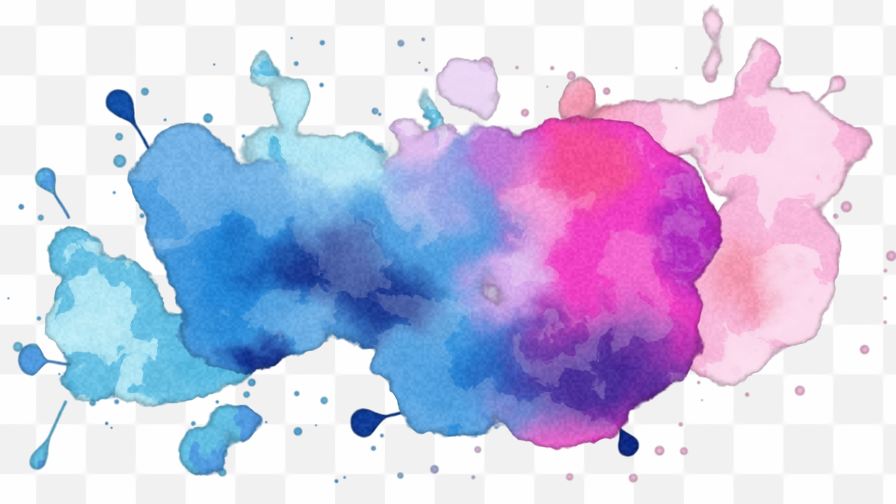
Reproduce this background procedurally as a WebGL 1 fragment shader.

```glsl
precision highp float;
// Watercolour splash from cyan through navy to magenta and pink, over a pale checkerboard.

uniform vec2 u_resolution;

#define TILE 0.427  // checker square
#define EDGE 0.012  // paint edge softness
#define FRAY 0.30   // wobble of the outlines
#define BLEED 0.55  // wobble of the colours
#define RIM 0.24    // pigment gathered at the edges
#define GRAIN 0.07  // paper grain
#define MERGE 0.07  // rounding where blobs meet

const vec3 CYAN = vec3(0.36, 0.74, 0.89), ICE = vec3(0.70, 0.91, 0.96);
const vec3 AZURE = vec3(0.10, 0.51, 0.84), SKY = vec3(0.30, 0.62, 0.88);
const vec3 NAVY = vec3(0.06, 0.16, 0.53), INDIGO = vec3(0.22, 0.15, 0.58);
const vec3 LILAC = vec3(0.85, 0.68, 0.93), VIOLET = vec3(0.66, 0.12, 0.73);
const vec3 MAGENTA = vec3(0.94, 0.23, 0.76), ROSE = vec3(0.95, 0.30, 0.57);
const vec3 PINK = vec3(0.97, 0.70, 0.85), SALMON = vec3(0.95, 0.55, 0.66);

vec2 outline, bleed, drip;  // warped positions for shapes, colours and drops
vec3 col, wash;             // painted result, pigment being mixed
float d = 9.0;              // distance to the shape being built

float hash(vec2 p) {
  vec3 q = fract(p.xyx * 0.1031);
  q += dot(q, q.yzx + 33.33);
  return fract((q.x + q.y) * q.z);
}

float noise(vec2 p) {
  vec2 i = floor(p), f = fract(p), e = vec2(1, 0);
  f *= f * (3.0 - 2.0 * f);
  return mix(mix(hash(i), hash(i + e), f.x), mix(hash(i + e.yx), hash(i + e.xx), f.x), f.y);
}

float fbm(vec2 p) {
  float sum = 0.0, amp = 0.5;
  for (int i = 0; i < 5; i++) {
    sum += amp * noise(p);
    p = p.yx * 2.03 + 7.3;
    amp *= 0.5;
  }
  return sum;
}

// Joins an ellipse to the shape
void oval(float x, float y, float rx, float ry) {
  float e = (length((outline - vec2(x, y)) / vec2(rx, ry)) - 1.0) * min(rx, ry);
  float h = max(MERGE - abs(d - e), 0.0) / MERGE;
  d = min(d, e) - h * h * MERGE * 0.25;
}

// Joins a drop at a, trailing a thin thread to b
void bead(vec2 a, vec2 b, float r) {
  float h = clamp(dot(drip - a, b - a) / dot(b - a, b - a), 0.0, 1.0);
  d = min(d, length(drip - mix(a, b, h)) - mix(r, EDGE, smoothstep(0.0, 0.45, h)));
}

// Fills the shape, then starts a new one
void paint(vec3 pigment, float soft, float alpha) {
  float rim = exp(-d * d / 0.0009) * EDGE / soft;
  col = mix(col, pigment * (1.0 - RIM * rim), alpha * smoothstep(soft, -soft, d) );
  d = 9.0;
}

// Adds a soft patch of colour to the wash
void tint(float x, float y, float rx, float ry, vec3 pigment) {
  float r = length((bleed - vec2(x, y)) / vec2(rx, ry));
  wash = mix(wash, pigment, 0.92 * (1.0 - smoothstep(0.25, 1.2, r)));
}

void main() {
  // Heights run downwards from the top edge
  vec2 p = (gl_FragCoord.xy - 0.5 * u_resolution) / u_resolution.y * vec2(4.32, -4.32) + vec2(3.84, 2.16);
  vec2 wobble = vec2(fbm(p * 2.6), fbm(p * 2.6 + 19.0)) - 0.48;
  outline = p + FRAY * wobble;
  bleed = p + BLEED * wobble;
  drip = p + 0.05 * wobble;
  float cloud = fbm(bleed * 2.2 + 4.0) - 0.48;
  float glaze = smoothstep(-0.02, 0.02, cloud) - 0.5 + cloud;

  // Checkerboard
  vec2 wave = sin((p - vec2(0.31, 0.22)) * 3.14159 / TILE);
  col = vec3(mix(0.945, 0.995, smoothstep(-0.04, 0.04, wave.x * wave.y)));

  // Sparse splatter around the splash, in two sizes
  for (int i = 0; i < 2; i++) {
    float size = 0.22 + 0.17 * float(i);
    vec2 cell = floor(p / size);
    float pick = hash(cell + 31.0);
    vec2 spot = (cell + 0.3 + 0.4 * vec2(pick, hash(cell + 11.0))) * size;
    float ring = length((spot - vec2(3.8, 2.25)) / vec2(3.7, 1.95));
    float shown = step(0.66, hash(cell + 57.0)) * step(0.65, ring) * step(ring, 1.06);
    d = length(p - spot) - size * (0.03 + 0.16 * pick * pick);
    paint(mix(mix(AZURE, CYAN, pick), PINK, smoothstep(2.8, 4.6, p.x)), EDGE, 0.85 * shown);
  }

  // Pale cyan wash on the left with its upward splash
  oval(0.95, 2.70, 0.50, 0.50); oval(1.50, 3.08, 0.65, 0.38);
  oval(0.66, 2.18, 0.24, 0.21); oval(0.80, 3.25, 0.27, 0.22);
  oval(2.70, 1.32, 0.62, 0.25); oval(2.30, 0.60, 0.12, 0.16);
  oval(2.47, 0.90, 0.15, 0.26); oval(3.70, 1.05, 0.07, 0.25);
  paint(mix(CYAN, ICE, 0.4 + glaze * 0.8), EDGE, 0.9);

  // Lilac spots above the middle
  oval(4.05, 0.76, 0.24, 0.26); oval(3.45, 1.10, 0.14, 0.15); oval(3.72, 1.38, 0.42, 0.24);
  paint(mix(LILAC, vec3(1), 0.25 + 0.3 * glaze), EDGE, 0.85);

  // Pale pink wash on the right with its drops
  oval(6.52, 0.66, 0.18, 0.27); oval(6.55, 1.20, 0.60, 0.48);
  oval(7.10, 1.25, 0.36, 0.24); oval(6.85, 1.50, 0.42, 0.28);
  oval(6.55, 2.30, 0.66, 0.70); oval(6.25, 2.92, 0.44, 0.38);
  oval(5.65, 1.08, 0.60, 0.22); oval(4.94, 0.90, 0.15, 0.20);
  oval(6.07, 0.25, 0.08, 0.12); oval(6.08, 0.53, 0.07, 0.12);
  bead(vec2(7.18, 0.72), vec2(6.98, 0.92), 0.07);
  wash = mix(PINK, vec3(1), 0.25 + 0.4 * glaze);
  tint(6.35, 2.35, 0.42, 0.50, SALMON); tint(5.05, 0.95, 0.45, 0.28, SALMON);
  paint(wash, EDGE, 0.93);

  // Blue drops and drips
  bead(vec2(1.03, 0.88), vec2(1.33, 1.36), 0.11);
  bead(vec2(3.12, 3.62), vec2(3.55, 3.50), 0.12);
  bead(vec2(5.38, 3.83), vec2(5.22, 3.48), 0.09);
  paint(mix(AZURE, NAVY, 0.45 + 0.1 * p.x), EDGE, 1.0);
  bead(vec2(0.38, 1.53), vec2(0.58, 1.87), 0.09);
  bead(vec2(0.32, 3.95), vec2(0.56, 3.45), 0.07);
  bead(vec2(0.29, 3.08), vec2(0.60, 3.12), 0.14);
  oval(1.76, 3.88, 0.24, 0.20); oval(2.02, 3.66, 0.24, 0.15);
  paint(mix(SKY, CYAN, 0.4 + glaze), EDGE, 0.95);

  // Main body: colours, then outline with a melting top edge
  wash = mix(SKY, MAGENTA, smoothstep(3.9, 4.9, bleed.x));
  tint(2.15, 2.35, 0.75, 0.75, AZURE); tint(2.95, 1.45, 0.75, 0.40, ICE);
  tint(3.75, 1.55, 0.45, 0.45, mix(SKY, LILAC, 0.6));
  tint(4.25, 1.20, 0.45, 0.35, mix(LILAC, VIOLET, 0.4));
  tint(4.60, 1.75, 0.40, 0.55, mix(PINK, MAGENTA, 0.4));
  tint(5.05, 1.45, 0.40, 0.50, ROSE); tint(5.95, 1.95, 0.35, 0.75, VIOLET);
  tint(3.90, 3.30, 0.95, 0.70, AZURE); tint(5.10, 3.20, 1.10, 0.65, INDIGO);
  tint(4.40, 2.42, 0.45, 0.36, LILAC); tint(2.75, 2.25, 0.75, 0.38, NAVY);
  tint(3.35, 2.55, 0.55, 0.45, NAVY); tint(2.15, 3.05, 0.35, 0.20, NAVY);
  oval(1.64, 1.72, 0.50, 0.62); oval(2.30, 2.20, 0.85, 0.82);
  oval(2.00, 2.82, 0.42, 0.38); oval(3.30, 2.15, 0.90, 0.80);
  oval(3.90, 3.10, 0.64, 0.68); oval(4.85, 3.10, 0.75, 0.78);
  oval(5.48, 2.70, 0.50, 0.72); oval(5.05, 1.90, 1.12, 0.85); oval(4.20, 1.58, 0.48, 0.52);
  float melt = exp(-3.0 * dot(p - vec2(3.2, 1.35), p - vec2(3.2, 1.35)));
  paint(mix(wash, vec3(1), 0.1 + 0.16 * glaze), mix(EDGE, 0.16, melt), 0.97);

  // Paper grain where there is pigment
  float pigment = 1.0 - min(col.r, min(col.g, col.b));
  col += GRAIN * (noise(p * 45.0) - 0.5) * smoothstep(0.08, 0.4, pigment);
  gl_FragColor = vec4(clamp(col, 0.0, 1.0), 1.0);
}
```
